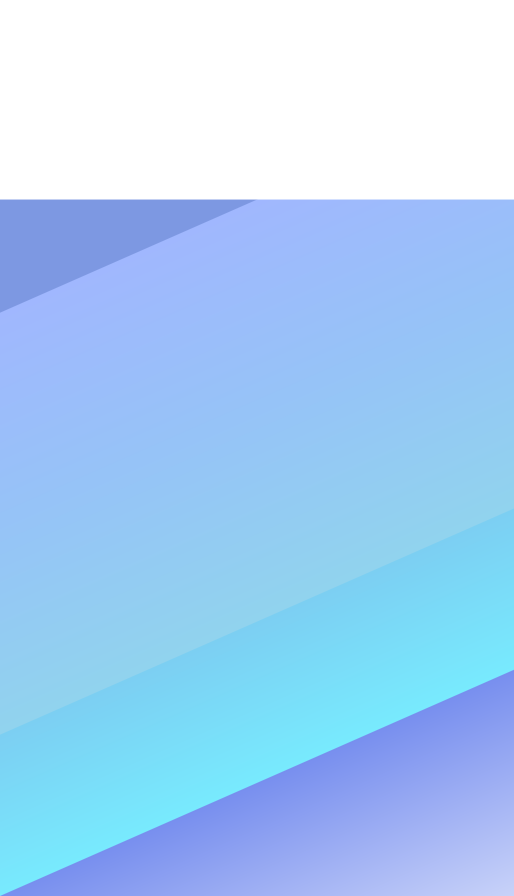
This background is drawn by a Shadertoy shader. Its source:

```glsl
// Layout, in fractions of the canvas
const float HORIZON = 0.7773;      // lower edge of the white area
const float SLOPE = 0.2525;        // rise of every slanted edge across the width
const float CORNER_EDGE = 0.651;   // edge heights at the left side
const float CYAN_EDGE = 0.180;
const float BASE_EDGE = 0.0;

// Colours
const vec3 WHITE = vec3(1.0);
const vec3 CORNER_BLUE = vec3(0.490, 0.595, 0.886);
const vec3 SKY_TOP = vec3(0.628, 0.718, 0.995);
const vec3 SKY_MIDDLE = vec3(0.588, 0.765, 0.968);
const vec3 SKY_BOTTOM = vec3(0.568, 0.828, 0.932);
const vec3 CYAN_TOP = vec3(0.486, 0.810, 0.950);
const vec3 CYAN_BOTTOM = vec3(0.470, 0.918, 0.995);
const vec3 BASE_TOP = vec3(0.470, 0.560, 0.935);
const vec3 BASE_BOTTOM = vec3(0.785, 0.825, 0.975);

// Position of h between two heights, limited to 0..1
float ramp(float top, float bottom, float h) {
    return clamp((top - h) / (top - bottom), 0.0, 1.0);
}

// Antialiased coverage of the area above an edge
float above(float edge, float h, float softness) {
    return smoothstep(-softness, softness, h - edge);
}

vec3 skyGradient(float h) {
    float t = 2.0 * ramp(CORNER_EDGE, CYAN_EDGE, h);
    vec3 upper = mix(SKY_TOP, SKY_MIDDLE, min(t, 1.0));
    return mix(upper, SKY_BOTTOM, max(t - 1.0, 0.0));
}

void mainImage(out vec4 fragColor, in vec2 fragCoord) {
    vec2 uv = fragCoord / iResolution.xy;
    float softness = 0.75 / iResolution.y;

    // Height measured along the slanted bands
    float h = uv.y - SLOPE * uv.x;

    // Bands, stacked from the bottom upward
    vec3 color = mix(BASE_TOP, BASE_BOTTOM, ramp(BASE_EDGE, -SLOPE, h));
    vec3 cyan = mix(CYAN_TOP, CYAN_BOTTOM, ramp(CYAN_EDGE, BASE_EDGE, h));
    color = mix(color, cyan, above(BASE_EDGE, h, softness));
    color = mix(color, skyGradient(h), above(CYAN_EDGE, h, softness));
    color = mix(color, CORNER_BLUE, above(CORNER_EDGE, h, softness));

    // Level white area
    color = mix(color, WHITE, above(HORIZON, uv.y, softness));

    fragColor = vec4(color, 1.0);
}
```
